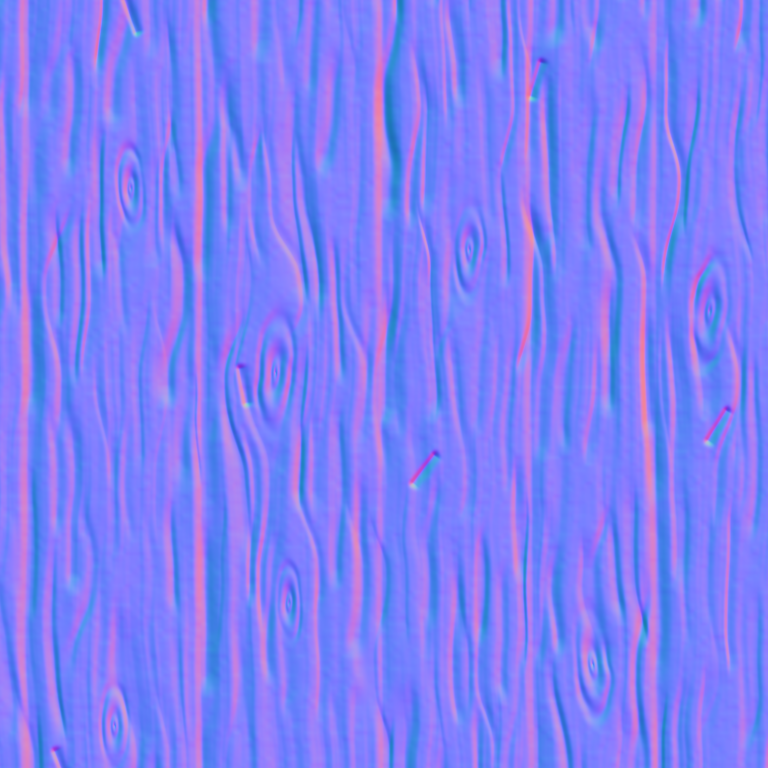
Give the GLSL for this texture map, as a Shadertoy shader.

```glsl
// Tangent-space normal map of weathered wooden planks with upright grain.
// A height field of seams, tapered grooves, knots, nicks and fine fibre is
// summed, and its slope by central differences becomes the normal colour.

float hash(vec2 p) {
    vec3 q = fract(p.xyx * vec3(.1031, .1030, .0973));
    q += dot(q, q.yzx + 33.33);
    return fract((q.x + q.y) * q.z);
}

float noise(vec2 p) {
    vec2 i = floor(p), f = fract(p);
    f = f * f * f * (f * (f * 6. - 15.) + 10.);
    return mix(mix(hash(i), hash(i + vec2(1, 0)), f.x),
               mix(hash(i + vec2(0, 1)), hash(i + vec2(1, 1)), f.x), f.y);
}

// Left edge of plank i; the plank widths vary slowly.
float seamX(float i) {
    return .07 + .2 * i + .033 * cos(1.257 * i - 3.);
}

// Bell profile with its own width on each side.
float bell(float d, float left, float right) {
    float t = d / (d < 0. ? left : right);
    return exp(-t * t);
}

// Long wandering grooves: one per cell, tapered at both ends.
float grooves(vec2 p, float cols, float rows, float seed) {
    float sum = 0.;
    for (float i = -1.; i <= 1.; i++) {
        float col = floor(p.x * cols) + i;
        float y = p.y * rows + 7. * hash(vec2(col, seed));
        vec2 id = vec2(col + 40. * seed, floor(y));
        float t = fract(y);
        float len = .6 + .4 * hash(id + 3.1);
        float taper = smoothstep(0., .13, t) * (1. - smoothstep(len - .22, len, t));
        float wander = .75 * (noise(vec2(hash(id) * 90., p.y * 8.)) - .5);
        float lean = .35 * (hash(id + 5.7) - .5) * (t - .5);
        float center = (col + .2 + .6 * hash(id + 9.3) + wander + lean) / cols;
        float width = mix(.0035, .0062, hash(id + 12.9));
        float strength = mix(.2, 1.05, hash(id + 17.3));
        float skew = hash(id + 21.7);
        sum += taper * strength * width * bell(p.x - center,
               width * mix(.8, 2.2, skew), width * mix(2.2, .8, skew));
    }
    return sum;
}

float height(vec2 p) {
    float h = 0.;
    vec2 grain = p;
    grain.x += .016 * (noise(p * vec2(7, 5)) - .5) + .005 * (noise(p * vec2(20, 16)) - .5);

    // Knots: a sunken oval in a broken ring, with the grain parting around it.
    for (float k = 0.; k < 7.; k++) {
        float plank = mod(k, 5.);
        vec2 center = vec2(mix(seamX(plank), seamX(plank + 1.), .35 + .3 * hash(vec2(k, 4))),
                           fract(.755 + .46 * k));
        float size = mix(.7, 1.2, hash(vec2(k, 8)));
        vec2 d = (p - center) / size;
        d.x += d.y * .4 * (hash(vec2(k, 2)) - .5);
        vec2 spread = d / vec2(.045, .14);
        grain.x -= .6 * size * d.x * exp(-dot(spread, spread));
        d.x += .004 * (noise(p * 35.) - .5);
        float r = length(d / vec2(.0095, .03));
        h -= .0065 * size * exp(-r * r * r);
        h += .0025 * size * exp(-pow((r - .25) / .3, 2.));
        h -= .0045 * size * noise(p * 22. + k) * exp(-pow((r - 2.1) / .4, 2.));
    }

    // Seams between planks: steep on the left, broad on the right.
    float sway = .006 * (noise(vec2(p.x * 3., p.y * 6.)) - .5);
    for (float i = -1.; i < 6.; i++) {
        h -= .0055 * bell(p.x + sway - seamX(i), .0075, .019);
    }

    // Grooves in two sizes, then raised and sunken fibre.
    h -= grooves(grain, 21., 2.6, 1.);
    h -= grooves(grain, 33., 3.7, 2.);
    h += .0034 * noise(grain * vec2(48, 2.5));
    h += .0013 * noise(grain * vec2(115, 6) + 31.);
    h += .0005 * noise(p * vec2(60, 45)) + .0003 * noise(p * 120.);

    // Short slanted nicks.
    for (float k = 0.; k < 6.; k++) {
        vec2 d = p - vec2(fract(.08 + .618 * k), hash(vec2(k, 31)));
        float angle = 1.4 * (hash(vec2(k, 37)) - .5);
        vec2 along = vec2(sin(angle), cos(angle));
        float across = dot(d, vec2(along.y, -along.x));
        float reach = max(abs(dot(d, along)) - .022, 0.);
        h -= .0045 * bell(across, .004, .007) * exp(-pow(reach / .005, 2.));
    }
    return h;
}

void mainImage(out vec4 fragColor, in vec2 fragCoord) {
    vec2 p = fragCoord / iResolution.y;
    vec2 e = vec2(.0014, 0);
    vec2 slope = vec2(height(p + e.xy) - height(p - e.xy),
                      height(p + e.yx) - height(p - e.yx)) / (2. * e.x);
    vec3 normal = normalize(vec3(-slope, 1.));
    // Steep faces lose a little extra blue.
    float blue = 1. - .75 * (1. - normal.z);
    fragColor = vec4(.5 + .5 * normal.xy, blue, 1.);
}
```
